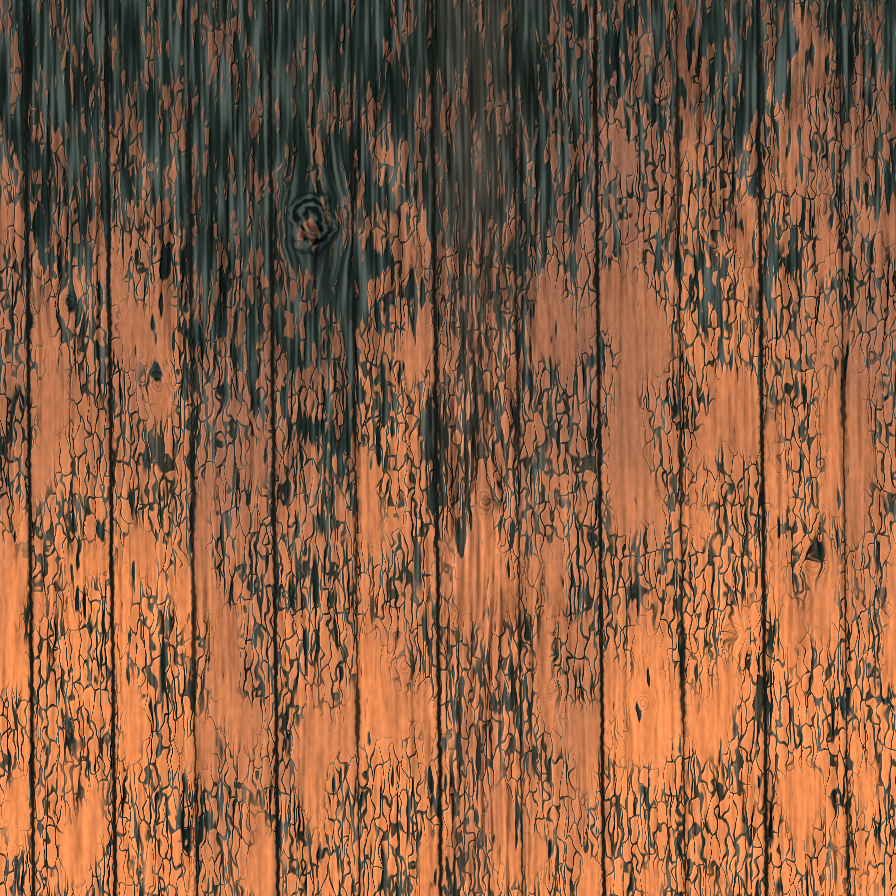
Write a Shadertoy shader that draws this texture.

```glsl
// Eleven weathered vertical boards with flaking orange paint over dark teal wood.
// Each board gets its own stretched noise, long fissures, Voronoi crackle and a
// knot that bends the grain; wear grows toward the top and bares the wood.

float hash(vec2 p) {
    vec3 q = fract(p.xyx * 0.1031);
    q += dot(q, q.yzx + 33.33);
    return fract((q.x + q.y) * q.z);
}

float corner(vec2 cell, vec2 offset) {
    float a = 6.2832 * hash(cell);
    return dot(vec2(cos(a), sin(a)), offset);
}

// Gradient noise, roughly -0.7 to 0.7
float noise(vec2 p) {
    vec2 i = floor(p), f = p - i;
    vec2 s = f * f * f * (f * (f * 6.0 - 15.0) + 10.0);
    vec2 e = vec2(1, 0);
    return mix(mix(corner(i, f), corner(i + e, f - e), s.x),
               mix(corner(i + e.yx, f - e.yx), corner(i + 1.0, f - 1.0), s.x), s.y);
}

float fbm(vec2 p) {
    float sum = 0.0, amp = 0.75;
    for (int i = 0; i < 4; i++) {
        sum += amp * noise(p);
        p = p * 2.03 + 17.7;
        amp *= 0.55;
    }
    return sum;
}

// Gap between the two nearest cell centres: zero along the cracks
float crackGap(vec2 p) {
    vec2 cell = floor(p);
    float near = 9.0, next = 9.0;
    for (int y = -1; y <= 1; y++)
    for (int x = -1; x <= 1; x++) {
        vec2 c = cell + vec2(x, y);
        float d = length(c + vec2(hash(c), hash(c + 71.3)) - p);
        next = min(next, max(near, d));
        near = min(near, d);
    }
    return next - near;
}

// Paint thickness: 1 on intact flakes, 0 in fissures and peeled areas
float paintHeight(vec2 p, float wear, float crackle) {
    float peel = fbm(p * vec2(55, 11)) + 0.75 * noise(p * vec2(165, 26));
    float flakes = smoothstep(-0.09, 0.09, mix(0.60, -0.08, wear) + peel);
    vec2 warp = vec2(noise(p * vec2(110, 50)), noise(p * vec2(80, 60) + 9.0));
    float ragged = 0.5 + 1.2 * max(0.0, 0.3 + noise(p * vec2(130, 45) + 51.0));
    float width = 0.21 * crackle * ragged;
    float cells = 1.0 - smoothstep(width * 0.5, width + 0.07, crackGap(p * vec2(108, 27) + 0.7 * warp));
    float ridge = abs(noise(p * vec2(105, 9) + 0.25 * warp + 13.0));
    float open = smoothstep(-0.2, 0.1, noise(p * vec2(60, 16) + 31.0));
    float fissure = open * (1.0 - smoothstep(width * 0.35, width * 0.5 + 0.05, ridge));
    return flakes * (1.0 - smoothstep(0.1, 0.5, crackle) * max(0.85 * cells, fissure));
}

void mainImage(out vec4 fragColor, in vec2 fragCoord) {
    vec2 uv = fragCoord / iResolution.xy;

    // Board layout, leaning very slightly
    float u = (uv.x - 0.0326 - 0.010 * (0.5 - uv.y)) * 11.0;
    float board = mod(floor(u), 11.0);
    float across = mod(u, 11.0) / 11.0;
    vec2 q = vec2((fract(u) - 0.5) / 11.0, uv.y);
    float luck = hash(vec2(board, 4.7));

    // Seams: alternate ones are wide, the rest open only in places
    float seam = mod(round(u), 11.0);
    float wide = max(mod(seam, 2.0), step(seam, 0.5));
    float wobble = 0.012 * noise(vec2(seam * 5.3, uv.y * 30.0)) + 0.018 * noise(vec2(seam * 3.1, uv.y * 130.0));
    float edge = abs(u - round(u) + wobble) / 11.0;
    float gapNoise = smoothstep(0.1, 0.3, noise(vec2(seam * 5.3, uv.y * 8.0)));
    float seamWidth = mix(0.0003 + 0.0024 * gapNoise, 0.0017, wide);

    // One knot per board, the largest on the fourth
    float big = 1.0 - step(0.5, abs(board - 3.0));
    vec2 knot = vec2(0.03 * (luck - 0.5) * (1.0 - big),
                     mix(0.15 + 0.7 * hash(vec2(board, 8.1)), 0.753, big));
    float radius = mix(0.006 + 0.007 * luck, 0.027, big);
    vec2 toKnot = q - knot;
    float r = length(toKnot * vec2(1, 0.75)) / radius;
    r += 0.3 * noise(toKnot / radius * 1.3 + board * 3.3);
    vec2 p = q - vec2(0.75 * toKnot.x * exp(-r * r * 0.5), 0);
    p.x += 7.31 * board + 0.003 * noise(vec2(board * 3.7, uv.y * 6.0));

    // Wear: from the top down, deeper on the left, with one grey strip mid-right
    float cloud = fbm(vec2(across * 7.0, uv.y * 2.6) + 3.0);
    float reach = 0.77 - 0.13 * cos(6.2832 * (uv.x - 0.3)) + 0.18 * (luck - 0.5);
    float wear = smoothstep(-0.42, 0.28, uv.y - reach + 0.5 * cloud);
    float grey = exp(-pow((uv.x - 0.53) / 0.05, 2.0));
    wear = clamp(wear + 0.36 * grey + 0.2 * exp(-edge * 200.0), 0.0, 1.1);
    float crackle = 0.42 + 0.45 * wear + 0.9 * noise(vec2(across * 17.0, uv.y * 7.0));
    crackle = clamp(crackle + 0.5 * noise(p * vec2(30, 14) + 23.0), 0.08, 1.0);

    // Paint relief lit from the upper left
    float paint = paintHeight(p, wear, crackle);
    float relief = paint - paintHeight(p + vec2(-0.0014, 0.0012), wear, crackle);

    // Long fibres, and rings inside the knot
    float grain = noise(p * vec2(230, 8)) + 0.7 * noise(p * vec2(110, 14) + 5.0);
    float rings = sin(r * 17.0 + 2.0 * noise(toKnot * 160.0));
    float inKnot = (1.0 - smoothstep(0.7, 1.2, r)) * mix(0.3, 0.9, big);
    grain = mix(grain, 0.6 * rings - 0.15, inKnot * 0.8);
    float streak = smoothstep(0.12, 0.4, noise(p * vec2(170, 5) + 41.0) + 0.4 * noise(p * vec2(200, 30)));

    // Colours: orange warms toward the bottom, soot browns the worn paint
    float warmth = clamp(1.05 - 1.05 * uv.y + 0.55 * cloud + 0.35 * (luck - 0.5) - 0.35 * grey, 0.0, 1.0);
    vec3 coat = mix(vec3(0.60, 0.40, 0.31), vec3(0.97, 0.575, 0.34), warmth);
    float soot = wear + 0.5 * noise(p * vec2(50, 14) + 77.0) - 0.3 * grain;
    coat = mix(coat, vec3(0.39, 0.27, 0.21), 0.7 * smoothstep(0.35, 1.05, soot));
    coat *= 1.0 + (0.15 + 0.2 * grey) * grain + 0.1 * noise(p * vec2(240, 90));
    coat *= 1.0 - streak * (0.12 + 0.3 * max(grey, 0.6 * wear));
    vec3 wood = mix(vec3(0.10, 0.145, 0.13), vec3(0.34, 0.38, 0.36), smoothstep(-0.4, 0.6, grain));
    wood = mix(wood, vec3(0.36, 0.27, 0.22), 0.35 * grey) * (1.0 - 0.4 * streak);

    vec3 color = mix(wood, coat, paint) + 0.09 * relief * vec3(1.0, 0.85, 0.75);
    color *= 1.0 - 0.35 * inKnot * smoothstep(0.1, 0.8, -rings);
    color *= mix(0.8, 1.0, smoothstep(0.0, 0.006, edge));
    float slit = 1.0 - smoothstep(seamWidth * 0.5, seamWidth + 0.0012, edge);
    color = mix(color, vec3(0.08, 0.09, 0.08), slit * mix(0.75, 0.92, wide));
    fragColor = vec4(clamp(color, 0.0, 1.0), 1.0);
}
```
